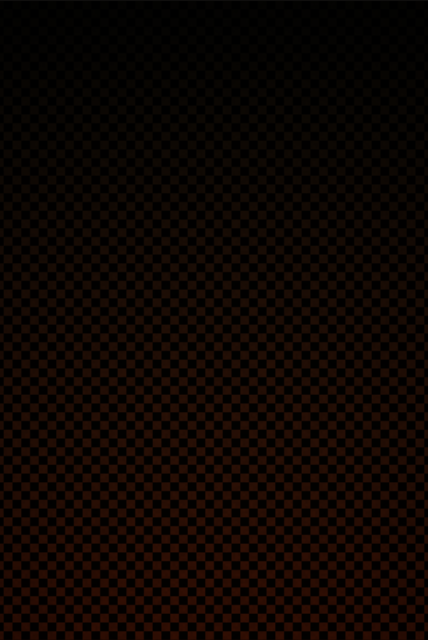
This pattern is drawn by a WebGL 2 fragment shader. Its source:

```glsl
#version 300 es
precision highp float;
// Dim ember-brown checkerboard on near black, glowing low and fading out upwards.

uniform vec2 u_resolution;
out vec4 fragColor;

// Layout
const float COLUMNS = 48.857;      // cells across the canvas
const float EDGE_SOFTNESS = 0.09;  // half width of a cell edge, in cells
const float TOP_LINE = 0.0018;     // height of the faint rule at the top

// Colours of the lit cells, from bottom to top
const vec3 EMBER = vec3(0.180, 0.052, 0.012);
const vec3 RUST  = vec3(0.152, 0.058, 0.019);
const vec3 BROWN = vec3(0.106, 0.050, 0.019);
const vec3 UMBER = vec3(0.052, 0.032, 0.013);
const vec3 SOOT  = vec3(0.014, 0.012, 0.006);
const vec3 RULE  = vec3(0.060, 0.056, 0.052);

// Shading and wear
const float DARK_LEVEL = 0.04;     // light left in the dark cells
const float SIDE_FADE = 0.20;      // dimming towards the left and right
const float CELL_VARIATION = 0.10;
const float GRAIN = 0.16;
const float GRAIN_SCALE = 3.5;     // grain spots per cell

float hash(vec2 p) {
    vec3 q = fract(vec3(p.xyx) * 0.1031);
    q += dot(q, q.yzx + 33.33);
    return fract((q.x + q.y) * q.z);
}

float valueNoise(vec2 p) {
    vec2 i = floor(p);
    vec2 f = fract(p);
    f = f * f * (3.0 - 2.0 * f);
    float low = mix(hash(i), hash(i + vec2(1.0, 0.0)), f.x);
    float high = mix(hash(i + vec2(0.0, 1.0)), hash(i + 1.0), f.x);
    return mix(low, high, f.y);
}

// 1 in cells whose indices have an odd sum, 0 in the others
float checker(vec2 p, float softness) {
    vec2 toEdge = 0.5 - abs(fract(p) - 0.5);
    vec2 side = 1.0 - 2.0 * mod(floor(p), 2.0);
    vec2 wave = side * clamp(toEdge / softness, 0.0, 1.0);
    return 0.5 - 0.5 * wave.x * wave.y;
}

vec3 glow(float height) {
    vec3 c = mix(EMBER, RUST, smoothstep(0.0, 0.34, height));
    c = mix(c, BROWN, smoothstep(0.28, 0.60, height));
    c = mix(c, UMBER, smoothstep(0.52, 0.82, height));
    return mix(c, SOOT, smoothstep(0.76, 1.0, height));
}

void main() {
    vec2 uv = gl_FragCoord.xy / u_resolution;
    float cellSize = u_resolution.x / COLUMNS;

    // Grid centred across, resting on the bottom edge
    vec2 p = (gl_FragCoord.xy - vec2(0.5 * u_resolution.x, 0.0)) / cellSize;
    float lit = checker(p, max(EDGE_SOFTNESS, 0.5 / cellSize));

    // Vertical glow, weaker at the sides
    float side = abs(2.0 * uv.x - 1.0);
    vec3 color = glow(uv.y) * (1.0 - SIDE_FADE * side * side);

    // Uneven cells and fine grain
    vec2 seed = p + 100.0;
    float wear = CELL_VARIATION * (hash(floor(seed)) - 0.5)
               + GRAIN * (valueNoise(seed * GRAIN_SCALE) - 0.5);
    color *= mix(DARK_LEVEL, 1.0, lit) * (1.0 + wear);

    // Faint rule along the top
    float pixel = 1.0 / u_resolution.y;
    float rule = smoothstep(-0.5 * pixel, 0.5 * pixel, uv.y - (1.0 - TOP_LINE));
    color = mix(color, RULE, rule);

    fragColor = vec4(color, 1.0);
}
```
